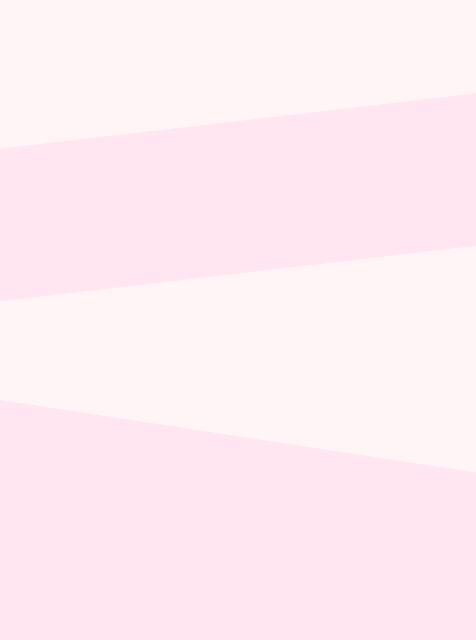
Reproduce this background procedurally as a WebGL 2 fragment shader.

```glsl
#version 300 es
precision highp float;
// Pale blush backdrop with a rising pink band above a sloping pink field.

uniform vec2 u_resolution;
out vec4 outColor;

const vec3 BLUSH = vec3(1.0, 0.96, 0.97);
const vec3 PINK = vec3(1.0, 0.90, 0.94);

// Coverage of the area below a straight edge, given its heights at the left and right sides.
float below(vec2 uv, float leftHeight, float rightHeight, vec2 pixel) {
    float slope = rightHeight - leftHeight;
    float gap = leftHeight + slope * uv.x - uv.y;
    float softness = length(vec2(slope * pixel.x, pixel.y));
    return clamp(gap / softness + 0.5, 0.0, 1.0);
}

// Coverage of a strip of constant thickness under a straight upper edge.
float band(vec2 uv, float leftTop, float rightTop, float thickness, vec2 pixel) {
    float upper = below(uv, leftTop, rightTop, pixel);
    float lower = below(uv, leftTop - thickness, rightTop - thickness, pixel);
    return upper - lower;
}

void main() {
    vec2 pixel = 1.0 / u_resolution;
    vec2 uv = gl_FragCoord.xy * pixel;

    float risingBand = band(uv, 0.7676, 0.8542, 0.2383, pixel);
    float lowerField = below(uv, 0.375, 0.2617, pixel);

    vec3 color = mix(BLUSH, PINK, max(risingBand, lowerField));
    outColor = vec4(color, 1.0);
}
```
